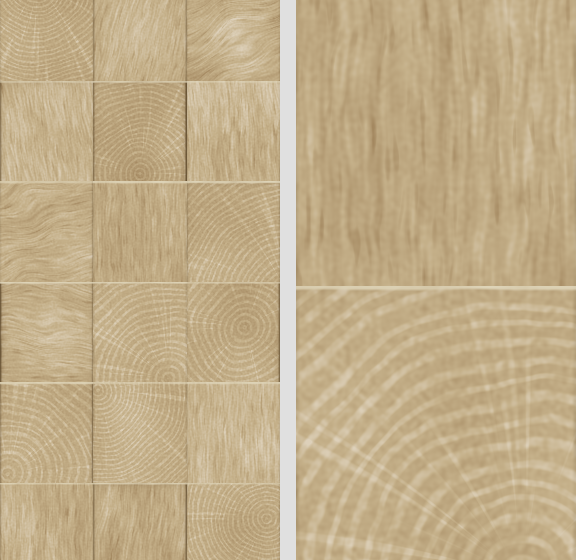
Left: the whole. Right: its middle third, enlarged.
A Shadertoy shader for this texture:

```glsl
// Mosaic of pale oak blocks, some cut across the rings and some along the grain.

// Ring centre of each block, from the block middle, rows upward; far ones give straight grain.
const vec2 HEARTS[18] = vec2[18](
    vec2(9, 0), vec2(9, -1), vec2(.35, .15),
    vec2(-.42, -.45), vec2(-.45, .45), vec2(9, 0),
    vec2(1, 9), vec2(.3, -.5), vec2(.12, .05),
    vec2(-2, 8), vec2(9, 0), vec2(.6, -.7),
    vec2(9, 1.5), vec2(0, -.45), vec2(9, .6),
    vec2(-.1, .5), vec2(9, -2), vec2(4, -8));

vec2 hash2(vec2 p) {
    p = vec2(dot(p, vec2(127.1, 311.7)), dot(p, vec2(269.5, 183.3)));
    return fract(sin(p) * 43758.5);
}

float gradientNoise(vec2 p) {
    vec2 i = floor(p), f = p - i, u = f * f * (3. - 2. * f), e = vec2(1, 0);
    float a = dot(hash2(i) * 2. - 1., f);
    float b = dot(hash2(i + e.xy) * 2. - 1., f - e.xy);
    float c = dot(hash2(i + e.yx) * 2. - 1., f - e.yx);
    float d = dot(hash2(i + 1.) * 2. - 1., f - 1.);
    return mix(mix(a, b, u.x), mix(c, d, u.x), u.y);
}

// Lightness of sawn end grain: pale broken rings crossed by thin radial rays.
float endGrain(vec2 q, vec2 heart, vec2 seed) {
    vec2 v = q - heart;
    float r = length(v) + .08 * gradientNoise(q * 2.5 + seed) + .012 * gradientNoise(q * 11. + seed);
    vec2 dir = v / max(length(v), .001);
    float freq = 13. + 8. * hash2(seed).y;
    float ring = smoothstep(-.2, .95, cos(6.2832 * (r * freq + .6 * gradientNoise(vec2(r * 9., seed.x)))));
    float broken = .75 + .9 * gradientNoise(q * 14. + seed);
    float ray = smoothstep(.08, .4, gradientNoise(dir * 20. + seed + r * 1.5));
    return .4 + .42 * ring * broken + .28 * ray * smoothstep(.08, .35, r)
         + .4 * gradientNoise(q * 44. + seed) - .2 * exp(-r * 8.);
}

// Lightness of wood cut along the fibres: wavering streaks and short dark pores.
float longGrain(vec2 q, vec2 heart, vec2 seed) {
    vec2 dir = normalize(heart);
    float waver = .05 + .17 * dir.y * dir.y;
    float across = dot(q, dir) + waver * gradientNoise(q * 2.2 + seed) + .012 * gradientNoise(q * 7. + seed);
    float along = dot(q, vec2(-dir.y, dir.x));
    float bands = gradientNoise(vec2(across * 7., along * .9) + seed);
    float streaks = gradientNoise(vec2(across * 27., along * 2.) + seed);
    float fibres = gradientNoise(vec2(across * 48., along * 6.) + seed);
    float pores = smoothstep(.1, .4, gradientNoise(vec2(across * 42., along * 7.) - seed));
    return .65 + .35 * bands + .38 * streaks + .55 * fibres - .3 * pores
         + .25 * gradientNoise(q * 44. + seed);
}

float blockHeight(vec2 id) {
    return hash2(id + 4.7).x;
}

void mainImage(out vec4 fragColor, in vec2 fragCoord) {
    // Three columns; the rows are cut off at the top and the bottom.
    vec2 p = fragCoord / iResolution.xy * vec2(3, 5.577) + vec2(0, .23);
    vec2 id = floor(p), f = p - id;
    vec2 q = (f - .5) * vec2(1, 1.07);
    vec2 seed = id * 17.3 + 5.;
    float px = 3. / iResolution.x;

    // Wood, with a tint per block and cloudy patches
    vec2 heart = HEARTS[int(id.y) * 3 + int(id.x)];
    float tone = length(heart) < 3. ? endGrain(q, heart, seed) : longGrain(q, heart, seed);
    tone += .38 * (hash2(id + 2.3).x - .5) + .5 * gradientNoise(q * 1.5 - seed);
    tone = clamp(tone, -.25, 1.2);
    vec3 honey = vec3(.772, .692, .54);
    vec3 color = tone < .6 ? mix(vec3(.68, .58, .425), honey, tone / .6)
                           : mix(honey, vec3(.835, .775, .665), (tone - .6) / .4);

    // Warm shade from taller neighbours at the sides and above
    float height = blockHeight(id);
    float leftRise = blockHeight(id - vec2(1, 0)) - height;
    float rightRise = blockHeight(id + vec2(1, 0)) - height;
    float topRise = blockHeight(id + vec2(0, 1)) - height;
    float shade = max(leftRise, 0.) * exp(-f.x / .025) + max(rightRise, 0.) * exp((f.x - 1.) / .025)
                + .8 * max(topRise, 0.) * exp((f.y - 1.) / .03);
    color *= 1. - shade * vec3(.25, .3, .36);

    // Dark upright joints, only strong beside a clearly taller block
    float wear = gradientNoise(p * 5.);
    float rise = f.x < .5 ? leftRise : rightRise;
    float side = min(f.x, 1. - f.x) + .008 * wear;
    float gap = 1. - smoothstep(0., .014 + px, side);
    color = mix(color, vec3(.4, .32, .2), gap * clamp(.16 + 1.1 * max(rise, 0.) + .4 * wear, 0., .9));

    // Soft lit upper bevel of each block
    float top = 1. - f.y + .008 * gradientNoise(vec2(p.x * 4., id.y));
    float bevel = 1. - smoothstep(.008, .016 + px, top);
    color = mix(color, vec3(.87, .83, .72), bevel * clamp(.55 + .35 * hash2(id + 8.1).y + .5 * wear, 0., 1.));

    fragColor = vec4(color, 1);
}
```
